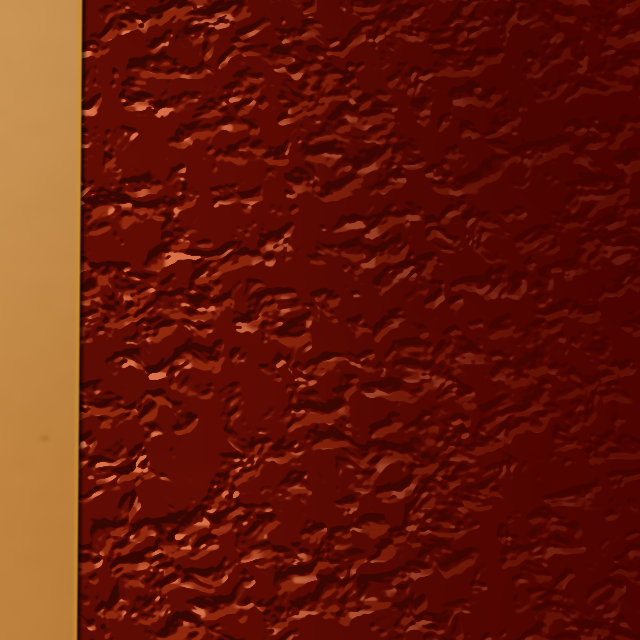
A WebGL 1 fragment shader for this texture:

```glsl
precision highp float;

uniform vec2 u_resolution;

float hash(vec2 cell) {
  return fract(sin(dot(cell, vec2(127.1, 311.7))) * 43758.5453);
}

float noise(vec2 p) {
  vec2 cell = floor(p);
  vec2 f = fract(p);
  f = f * f * f * (f * (f * 6.0 - 15.0) + 10.0);
  float low = mix(hash(cell), hash(cell + vec2(1.0, 0.0)), f.x);
  float high = mix(hash(cell + vec2(0.0, 1.0)), hash(cell + 1.0), f.x);
  return mix(low, high, f.y);
}

mat2 rotation(float angle) {
  float c = cos(angle);
  float s = sin(angle);
  return mat2(c, -s, s, c);
}

float fbm(vec2 p) {
  float sum = 0.0;
  float amplitude = 0.5;
  for (int i = 0; i < 3; i++) {
    sum += amplitude * noise(p);
    p = rotation(0.25) * p * 1.9 + vec2(17.3, 9.1);
    amplitude *= 0.55;
  }
  return sum;
}

float smoothMin(float a, float b, float softness) {
  float h = clamp(0.5 + 0.5 * (b - a) / softness, 0.0, 1.0);
  return mix(b, a, h) - softness * h * (1.0 - h);
}

// Rough plaster whose raised parts are pressed into flat plateaus
float plasterHeight(vec2 p) {
  vec2 warp = vec2(noise(p * 21.0), noise(p * 21.0 + 40.0)) - 0.5;
  vec2 grain = rotation(0.3) * (p + warp * 0.022) * vec2(31.0, 42.0);
  float cap = 0.49 + 0.2 * (noise(p * 10.0 + 5.0) - 0.5);
  return smoothMin(fbm(grain), cap, 0.04);
}

// Positive on slopes that face the light
float facing(vec2 p, vec2 toLight, float reach) {
  return (plasterHeight(p - toLight * reach) - plasterHeight(p + toLight * reach)) / (2.0 * reach);
}

vec3 wallColor(vec2 p, float fromEdge) {
  float fade = smoothstep(0.2, 1.0, p.x + 0.1 * (p.y - 0.5));
  vec3 base = mix(vec3(0.375, 0.042, 0.012), vec3(0.3, 0.013, 0.0), fade);
  base *= 0.97 + 0.06 * noise(p * 5.0);

  float slope = facing(p, normalize(vec2(-0.4, 1.0)), 0.0032) * 0.085;
  float strength = mix(1.0, 0.36, fade);
  float lit = smoothstep(0.12, 1.15, slope) * strength;
  float shade = smoothstep(0.1, 1.1, -slope) * strength;
  float sparkle = smoothstep(0.5, 0.85, noise(p * vec2(45.0, 75.0) + 70.0));
  float glint = smoothstep(0.45, 1.05, slope) * sparkle * strength * strength;

  vec3 color = base * (1.0 - 0.42 * shade);
  color += vec3(0.19, 0.115, 0.04) * lit;
  color += vec3(0.3, 0.3, 0.24) * glint;

  // Shadow in the joint
  return color * mix(0.35, 1.0, smoothstep(0.0, 0.01, fromEdge));
}

vec3 trimColor(vec2 p, float fromEdge) {
  vec3 color = mix(vec3(0.74, 0.50, 0.235), vec3(0.78, 0.57, 0.32), smoothstep(0.1, 1.0, p.y));
  color += 0.022 * (0.5 - p.x / 0.125);
  color += 0.008 * (noise(p * vec2(30.0, 40.0)) - 0.5);
  float smudge = length((p - vec2(0.07, 0.315)) / vec2(0.008, 0.005));
  color -= 0.05 * exp(-smudge * smudge);

  // Bright rim beside the joint
  float rim = smoothstep(-0.009, -0.003, fromEdge);
  return mix(color, vec3(0.8, 0.56, 0.17), rim * 0.75);
}

void main() {
  vec2 p = gl_FragCoord.xy / u_resolution;
  float fromEdge = p.x - mix(0.1205, 0.1285, p.y);
  float blur = max(0.0022, 0.8 / u_resolution.x);
  float wall = smoothstep(-blur, blur, fromEdge);
  vec3 color = mix(trimColor(p, fromEdge), wallColor(p, fromEdge), wall);
  gl_FragColor = vec4(clamp(color, 0.0, 1.0), 1.0);
}
```
